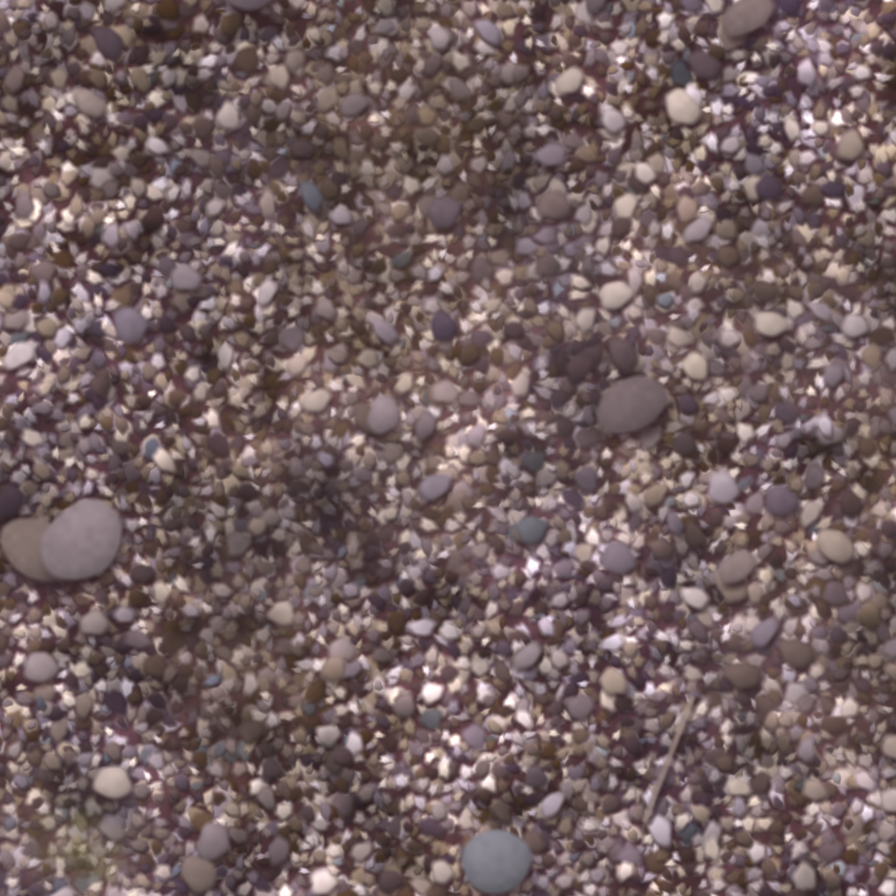
This texture is drawn by a Shadertoy shader. Its source:

```glsl
// Damp beach gravel: fine grit strewn with small pebbles, a few large stones and a twig.
#define GRIT_CELLS 58.0
#define LARGE_CELLS 7.5
#define EDGE_BLUR 0.0080
#define SHADOW_DEPTH 0.46
#define ROUNDING 0.21
#define MUD_AMOUNT 0.26
#define PATCH_CONTRAST 0.85
#define SHADOW_COLOR vec3(0.195, 0.13, 0.145)
#define MUD_COLOR vec3(0.43, 0.36, 0.335)
#define SLATE_COLOR vec3(0.40, 0.43, 0.50)
#define MOSS_COLOR vec3(0.38, 0.36, 0.16)

vec4 hash4(vec2 p) {
    return fract(sin(dot(p, vec2(127.1, 311.7))) * vec4(43758.5, 22578.1, 19642.3, 33421.7));
}

float valueNoise(vec2 p) {
    vec2 cell = floor(p), f = fract(p);
    f = f * f * (3.0 - 2.0 * f);
    float low = mix(hash4(cell).x, hash4(cell + vec2(1, 0)).x, f.x);
    float high = mix(hash4(cell + vec2(0, 1)).x, hash4(cell + vec2(1, 1)).x, f.x);
    return mix(low, high, f.y);
}

// Distance from the middle of a lumpy, turned ellipse; 1.0 is its outline.
float lumpyRadius(vec2 offset, float turn, vec2 size, float phase, float lumps) {
    float c = cos(turn), s = sin(turn);
    vec2 d = vec2(c * offset.x + s * offset.y, c * offset.y - s * offset.x) / size;
    float a = atan(d.y, d.x + 1e-5);
    return length(d) * (1.0 + lumps * (sin(3.0 * a + phase) + 0.6 * sin(5.0 * a - 2.0 * phase)));
}

// Stone colour: warm grey, leaning to brown or violet, at times slate blue.
vec3 stoneColor(float tone, float lean, float pick) {
    vec3 color = tone + vec3(0.07, 0.0, 0.0) + (lean - 0.5) * vec3(-0.03, -0.01, 0.10);
    return mix(color, SLATE_COLOR * (0.6 + tone), 0.6 * step(0.98, pick));
}

// One layer of stones. sizes: smallest and largest radius in cells; tones: darkest and brightest.
vec3 addStones(vec3 color, vec2 p, float cells, float share, vec2 sizes, vec2 tones,
               float skew, float lumps, float maxTurn, float seed) {
    vec2 q = p * cells + seed * 7.3;
    // Larger stones stand higher and cast deeper shadows
    float depth = SHADOW_DEPTH * mix(1.7, 1.0, smoothstep(8.0, 45.0, cells));
    for (int y = 1; y >= -1; y--) {
        for (int x = -1; x <= 1; x++) {
            vec2 cell = floor(q) + vec2(x, y);
            vec4 place = hash4(cell + seed);
            if (place.w > share) continue;
            vec4 look = hash4(cell + seed + 57.3);
            vec2 offset = q - cell - 0.1 - 0.8 * place.xy;
            float radius = mix(sizes.x, sizes.y, place.z * place.z);
            vec2 size = radius * vec2(1.0, mix(0.55, 0.92, look.x));
            float turn = (look.y - 0.5) * maxTurn;
            float phase = look.z * 40.0;

            // Soft shadow below and to the right
            float shade = lumpyRadius(offset - radius * vec2(0.12, -0.34), turn, size, phase, lumps);
            color = mix(color, SHADOW_COLOR, depth * (1.0 - smoothstep(0.6, 1.3, shade)));

            // Stone body, lit from above left
            float r = lumpyRadius(offset, turn, size, phase, lumps);
            float blur = min(EDGE_BLUR * cells / sqrt(size.x * size.y), 1.3);
            float tone = mix(tones.x, tones.y, pow(look.w, skew));
            float light = dot(offset / radius, vec2(-0.4, 0.9));
            vec3 stone = stoneColor(tone, look.z, fract(look.x * 17.0 + look.y));
            stone *= 1.0 + ROUNDING * light - 0.08 * smoothstep(0.5, 1.0, r);
            color = mix(color, stone, 1.0 - smoothstep(1.0 - 0.5 * blur, 1.0 + 0.5 * blur, r));
        }
    }
    return color;
}

// Thin pale stick with a dark lower side
vec3 addTwig(vec3 color, vec2 p) {
    vec2 start = vec2(0.720, 0.085), along = vec2(0.052, 0.135);
    vec2 d = p - start;
    float t = clamp(dot(d, along) / dot(along, along), 0.0, 1.0);
    float body = length(d - along * t);
    float shade = length(d - along * t - vec2(0.005, -0.002));
    color = mix(color, SHADOW_COLOR, 0.5 * (1.0 - smoothstep(0.001, 0.007, shade)));
    return mix(color, vec3(0.60, 0.52, 0.50), 0.85 * (1.0 - smoothstep(0.0005, 0.006, body)));
}

void mainImage(out vec4 fragColor, in vec2 fragCoord) {
    vec2 p = fragCoord / iResolution.y;
    vec3 color = SHADOW_COLOR * (1.2 + 0.6 * valueNoise(p * 60.0));

    // Grit in two overlapping sheets, then loose small grains
    color = addStones(color, p, GRIT_CELLS, 1.0, vec2(0.38, 0.80), vec2(0.19, 0.66), 1.1, 0.10, 6.28, 1.0);
    color = addStones(color, p, GRIT_CELLS * 1.25, 0.72, vec2(0.38, 0.74), vec2(0.20, 0.82), 1.5, 0.10, 6.28, 2.0);
    color = addStones(color, p, GRIT_CELLS * 0.6, 0.50, vec2(0.24, 0.54), vec2(0.20, 0.72), 1.1, 0.08, 6.28, 3.0);

    // Muddy patches and a touch of moss flatten the grit
    float mud = smoothstep(0.40, 0.80, valueNoise(p * 5.0 + 3.7));
    color = mix(color, MUD_COLOR, MUD_AMOUNT * mud);
    float moss = 1.0 - smoothstep(0.01, 0.08, length(p - vec2(0.09, 0.06)));
    color = mix(color, MOSS_COLOR, 0.5 * moss * valueNoise(p * 45.0));

    // Clumps of darker and lighter grit, some of them violet
    float clump = 0.6 * valueNoise(p * 30.0 + 5.0) + 0.4 * valueNoise(p * 12.0 + 9.0);
    color *= 1.0 + PATCH_CONTRAST * (clump - 0.48);
    color += vec3(-0.015, -0.005, 0.035) * (valueNoise(p * 8.0 + 21.0) - 0.5);

    // Pebbles and large stones
    color = addStones(color, p, 21.0, 0.32, vec2(0.19, 0.46), vec2(0.24, 0.70), 1.0, 0.06, 2.6, 4.0);
    color = addTwig(color, p);
    color = addStones(color, p, LARGE_CELLS, 0.10, vec2(0.17, 0.38), vec2(0.40, 0.62), 1.0, 0.025, 1.6, 5.0);

    // Broad light changes and fine surface mottle
    color *= 0.90 + 0.22 * valueNoise(p * 7.0 + 11.0);
    color *= 0.96 + 0.08 * valueNoise(p * 120.0);
    fragColor = vec4(clamp(color, 0.0, 1.0), 1.0);
}
```
